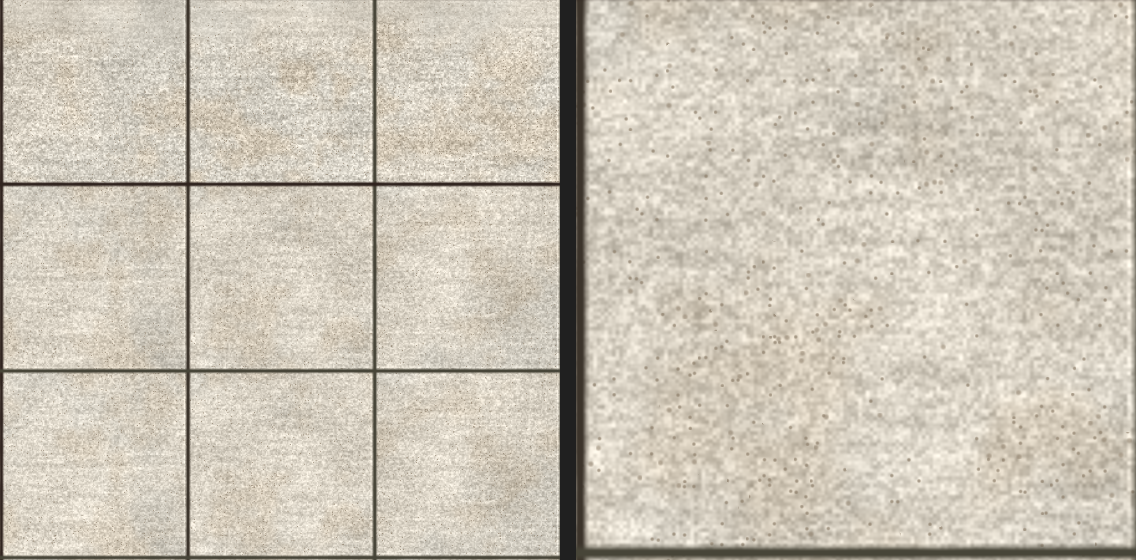
Left, the full canvas; right, a detail of the centre.
A Shadertoy shader for this texture:

```glsl
const float TILES = 3.0;
const vec2 GRID_OFFSET = vec2(0.0025, 0.0043);
const vec3 STONE = vec3(0.850, 0.822, 0.768);
const vec3 WARM_STAIN = vec3(0.805, 0.755, 0.675);
const vec3 GREY_STONE = vec3(0.822, 0.803, 0.758);
const vec3 SPECK = vec3(0.56, 0.50, 0.42);
const vec3 GROUT_BROWN = vec3(0.19, 0.14, 0.12);
const vec3 GROUT_OLIVE = vec3(0.28, 0.27, 0.22);

float hash(vec2 p) {
    vec3 q = fract(vec3(p.xyx) * 0.1031);
    q += dot(q, q.yzx + 33.33);
    return fract((q.x + q.y) * q.z);
}

float noise(vec2 p) {
    vec2 cell = floor(p);
    vec2 f = fract(p);
    f = f * f * (3.0 - 2.0 * f);
    float low = mix(hash(cell), hash(cell + vec2(1, 0)), f.x);
    float high = mix(hash(cell + vec2(0, 1)), hash(cell + vec2(1, 1)), f.x);
    return mix(low, high, f.y);
}

float fbm(vec2 p) {
    float sum = 0.0;
    float amplitude = 0.5;
    for (int i = 0; i < 4; i++) {
        sum += amplitude * noise(p);
        p = p * 2.03 + 17.7;
        amplitude *= 0.5;
    }
    return sum / 0.9375;
}

// Small soft pits, present in a fraction of the cells
float pits(vec2 p, float density) {
    vec2 cell = floor(p);
    vec2 jitter = vec2(hash(cell + 5.3), hash(cell + 91.7)) * 0.4 - 0.2;
    float dist = length(fract(p) - 0.5 - jitter);
    return step(1.0 - density, hash(cell + 43.1)) * (1.0 - smoothstep(0.1, 0.5, dist));
}

// Long thin horizontal brush marks, centred on zero
float brushing(vec2 p) {
    float wide = noise(p * vec2(2.5, 34.0)) - 0.5;
    float thin = noise(p * vec2(5.0, 83.0) + 40.0) - 0.5;
    return wide + thin;
}

// Stone face; local runs 0..1 over one tile, coarse is 0 for fine and 1 for rough
vec3 stoneColor(vec2 local, vec2 seed, float coarse) {
    vec2 p = local + seed;
    float cloud = fbm(p * 2.6);
    float blotch = fbm(p * 5.0 + 60.0);
    float smoothBand = coarse * smoothstep(0.68, 0.9, local.y + 0.3 * (cloud - 0.5));
    float roughness = mix(0.95, 1.2, coarse) * (1.0 - 0.45 * smoothBand);

    // Broad tone
    vec3 color = mix(STONE, GREY_STONE, smoothstep(0.4, 0.7, cloud));
    float stain = smoothstep(0.45, 0.75, blotch) * (1.0 - smoothBand);
    color = mix(color, WARM_STAIN, stain * mix(0.55, 0.75, coarse));
    color += 0.11 * (fbm(p * 3.7 + 25.0) - 0.5);

    // Sandy grain under horizontal brushing
    float grain = noise(p * 150.0) + 0.8 * noise(p * vec2(72.0, 92.0) + 30.0) - 0.9;
    color += grain * 0.175 * roughness;
    color += brushing(p) * 0.06 * (1.0 - 0.35 * stain);

    // Pits gather where the stone is stained
    float density = (0.025 + 0.05 * stain) * roughness;
    color = mix(color, SPECK, pits(p * 105.0, density) * 0.7);
    return mix(color, SPECK, pits(p * 72.0 + 12.0, density * 0.4) * 0.55);
}

// Dark core inside soft shoulders
float grooveMask(float dist) {
    float core = 1.0 - smoothstep(0.0009, 0.0038, dist);
    float shoulder = 1.0 - smoothstep(0.0025, 0.0062, dist);
    return mix(0.45 * shoulder, 1.0, core);
}

// Thin bright lip centred at the given distance
float lip(float dist, float center) {
    return 1.0 - smoothstep(0.0, 0.0022, abs(dist - center));
}

void mainImage(out vec4 fragColor, in vec2 fragCoord) {
    vec2 uv = fragCoord / iResolution.xy;
    vec2 grid = (uv - GRID_OFFSET) * TILES;
    vec2 tile = floor(grid);
    vec2 lineIndex = floor(grid + 0.5);
    vec2 toLine = (grid - lineIndex) / TILES;

    // The lower two rows share their veining; the top row is rougher
    float coarse = step(1.5, tile.y);
    vec2 seed = vec2(tile.x + 2.0, coarse * 3.0 + 1.0) * 7.0;
    vec3 color = stoneColor(fract(grid), seed, coarse);
    color += 0.02 * (hash(tile + 8.0) - 0.5);

    // Lit lips on the left of vertical and the top of horizontal joints
    float light = max(lip(toLine.x, -0.0066), 0.5 * lip(toLine.y, 0.0066));
    color += 0.08 * light;

    // Joints shift from brown to olive, rightward and downward
    float wear = 0.0006 * (noise(uv * 40.0) - 0.5);
    vec2 groove = vec2(grooveMask(abs(toLine.x) + wear), grooveMask(abs(toLine.y) + wear));
    vec2 olive = clamp(vec2(0.5 * lineIndex.x, 2.0 - lineIndex.y), 0.0, 1.0);
    color = mix(color, mix(GROUT_BROWN, GROUT_OLIVE, olive.x), groove.x);
    color = mix(color, mix(GROUT_BROWN, GROUT_OLIVE, olive.y), groove.y);

    fragColor = vec4(clamp(color, 0.0, 1.0), 1.0);
}
```
